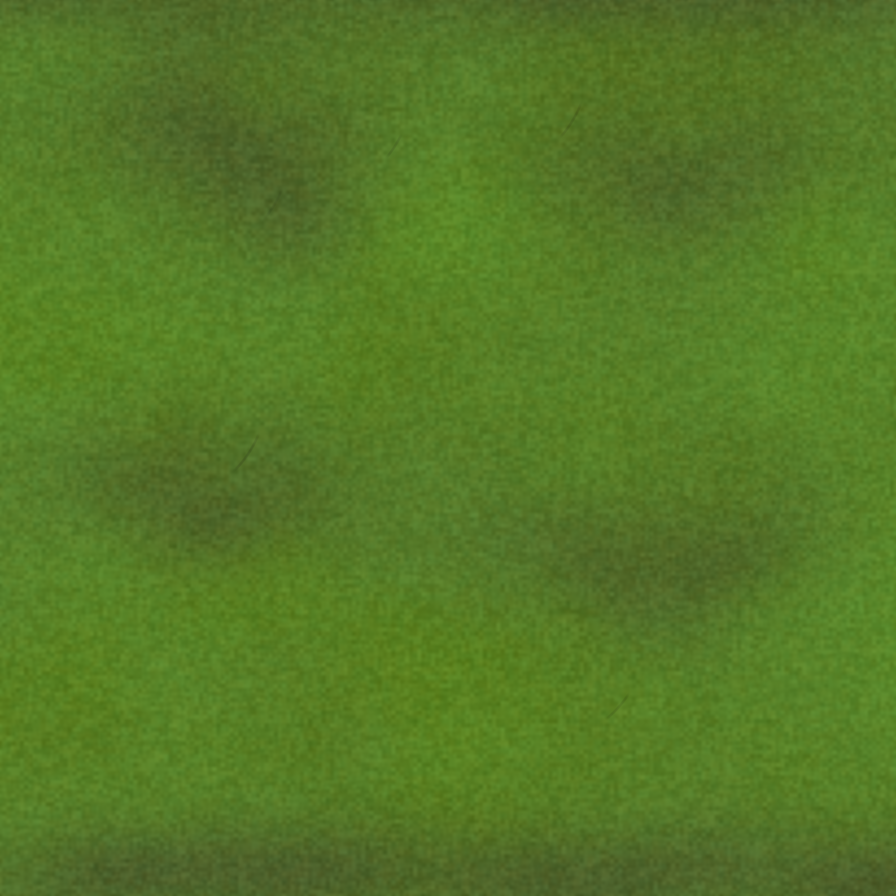
Give the GLSL for this texture, as a WebGL 1 fragment shader.

```glsl
precision highp float;
// Soft green felt-like turf with hazy dark sagging bands, fine grain and a few faint scratches.

uniform vec2 u_resolution;

#define LIGHT_GREEN vec3(0.360, 0.545, 0.135)
#define DARK_GREEN vec3(0.303, 0.385, 0.163)
#define WARM_SHIFT vec3(0.000, -0.020, -0.050)
#define BASE_SHADE 0.16
#define BAND_SHADE 0.86
#define BAND_SPACING 0.41
#define BAND_WIDTH 0.090
#define GRAIN_SCALE 205.0
#define GRAIN_CONTRAST 0.074
#define SCRATCH_SHADE 0.042

const float TAU = 6.2831853;

float hash(vec2 p) {
    vec3 q = fract(vec3(p.xyx) * 0.1031);
    q += dot(q, q.yzx + 33.33);
    return fract((q.x + q.y) * q.z);
}

float valueNoise(vec2 p) {
    vec2 cell = floor(p);
    vec2 f = fract(p);
    f = f * f * (3.0 - 2.0 * f);
    float low = mix(hash(cell), hash(cell + vec2(1.0, 0.0)), f.x);
    float high = mix(hash(cell + vec2(0.0, 1.0)), hash(cell + 1.0), f.x);
    return mix(low, high, f.y);
}

float fbm(vec2 p) {
    float sum = 0.0;
    float weight = 0.55;
    for (int i = 0; i < 3; i++) {
        sum += weight * valueNoise(p);
        p = p * 2.03 + 17.3;
        weight *= 0.5;
    }
    return sum;
}

// Hazy horizontal bands: one straight along the edge, two that sag in scallops.
float darkBands(vec2 p) {
    float scallop = cos(2.0 * TAU * p.x);
    float shade = 0.0;
    for (int i = 0; i < 3; i++) {
        float row = float(i);
        float inner = min(row, 1.0);
        float tilt = row * (2.0 - row) * cos(TAU * (p.x - 0.2));
        float wobble = fbm(p * vec2(5.0, 4.0) + row * 11.0) - 0.48;
        float center = 0.02 + BAND_SPACING * row;
        center += 0.025 * inner * scallop + 0.045 * tilt;
        center += wobble * mix(0.03, 0.11, inner);
        float offset = fract(p.y - center + 0.5) - 0.5;
        float width = BAND_WIDTH * mix(0.62, 1.0, inner);
        float falloff = offset * offset / (width * width);
        float strength = mix(1.0, 0.66 - 0.34 * scallop, inner);
        strength *= mix(0.6, 1.1, valueNoise(p * vec2(6.0, 3.0) + row * 7.0));
        shade += strength * (0.78 * exp(-falloff) + 0.22 * exp(-0.3 * falloff));
    }
    return shade;
}

// Short, slightly curved hairlines leaning to the upper right.
float scratches(vec2 p) {
    float pixel = 1.0 / min(u_resolution.x, u_resolution.y);
    float mark = 0.0;
    for (int i = 0; i < 5; i++) {
        float id = float(i);
        vec2 center = 0.1 + 0.8 * vec2(hash(vec2(id, 3.0)), hash(vec2(id, 8.0)));
        float angle = mix(0.7, 1.1, hash(vec2(id, 14.0)));
        vec2 along = vec2(cos(angle), sin(angle));
        vec2 d = p - center;
        float u = dot(d, along);
        float v = dot(d, vec2(-along.y, along.x)) - 4.0 * u * u;
        float halfLength = mix(0.012, 0.034, hash(vec2(id, 21.0)));
        float line = 1.0 - smoothstep(0.0004, 0.0012 + pixel, abs(v));
        float ends = 1.0 - smoothstep(0.5, 1.0, abs(u) / halfLength);
        mark = max(mark, line * ends * mix(0.3, 1.0, hash(vec2(id, 29.0))));
    }
    return mark;
}

void main() {
    vec2 p = gl_FragCoord.xy / u_resolution;

    // Broad shading
    float clouds = fbm(p * vec2(3.5, 5.0) + 41.0) - 0.48;
    float shade = BASE_SHADE + 0.50 * clouds + BAND_SHADE * darkBands(p);
    vec3 color = mix(LIGHT_GREEN, DARK_GREEN, clamp(shade, 0.0, 1.08));

    // Olive and cooler patches, fading out inside the bands
    float warmth = smoothstep(0.25, 0.75, fbm(p * vec2(4.0, 4.5) + 73.0)) - 0.5;
    color += WARM_SHIFT * warmth * (1.0 - 0.8 * clamp(shade, 0.0, 1.0));

    // Woven grain with a slight colour mottle
    vec2 g = p * GRAIN_SCALE;
    float grain = valueNoise(g) + 0.6 * valueNoise(g * vec2(0.45, 1.1) + 57.0);
    grain += 0.4 * valueNoise(g * vec2(1.2, 0.4) + 91.0) - 1.0;
    float mottle = valueNoise(g * 0.6 + 133.0) - 0.5;
    color += GRAIN_CONTRAST * grain * vec3(0.70, 0.85, 0.65);
    color += 0.026 * mottle * vec3(1.0, -0.2, -0.6);

    color -= SCRATCH_SHADE * scratches(p) * vec3(0.9, 1.4, 0.4);
    gl_FragColor = vec4(color, 1.0);
}
```
